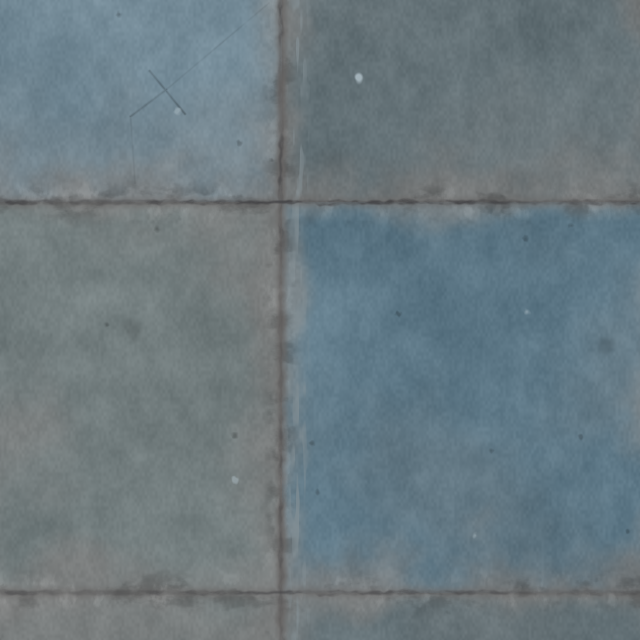
Reproduce this texture procedurally as a Shadertoy shader.

```glsl
// Worn blue and grey stone floor tiles with dirty joints, scratches and paint specks.
const float PITCH = 0.61;                   // tile size, joint to joint
const vec2 JOINT_CROSS = vec2(0.44, 0.074); // a crossing of two joints
const vec3 BLUE = vec3(0.365, 0.468, 0.526);
const vec3 GREY = vec3(0.395, 0.448, 0.468);
const vec3 DIRT = vec3(0.487, 0.490, 0.488);
const vec3 CHALK = vec3(0.52, 0.565, 0.585);
const vec3 JOINT_BROWN = vec3(0.405, 0.395, 0.390);
const vec3 JOINT_DARK = vec3(0.26, 0.26, 0.27);
const vec3 PAINT = vec3(0.68, 0.74, 0.77);

float hash(vec2 p) {
    vec3 q = fract(p.xyx * 0.1031);
    q += dot(q, q.yzx + 33.33);
    return fract((q.x + q.y) * q.z);
}

float noise(vec2 p) {
    vec2 i = floor(p), f = fract(p);
    f = f * f * (3.0 - 2.0 * f);
    return mix(mix(hash(i), hash(i + vec2(1, 0)), f.x),
               mix(hash(i + vec2(0, 1)), hash(i + vec2(1, 1)), f.x), f.y);
}

float fbm(vec2 p) {
    float sum = 0.0, amp = 0.5;
    for (int i = 0; i < 5; i++) {
        sum += amp * noise(p);
        p = mat2(1.6, 1.2, -1.2, 1.6) * p + 7.3;
        amp *= 0.5;
    }
    return sum / 0.97;
}

float segment(vec2 p, vec2 a, vec2 b) {
    vec2 d = b - a;
    return length(p - a - d * clamp(dot(p - a, d) / dot(d, d), 0.0, 1.0));
}

// Soft line of a given half width
float stroke(float dist, float halfWidth, float soft) {
    return 1.0 - smoothstep(halfWidth - soft, halfWidth + soft, abs(dist));
}

// Sparse round spots, at most one in each cell of a jittered grid
float spots(vec2 p, float density, float chance, float radius, float soft, float seed) {
    vec2 cell = floor(p * density), key = cell + seed;
    vec2 centre = (cell + 0.2 + 0.6 * vec2(hash(key + 3.1), hash(key + 8.7))) / density;
    float wobble = 0.8 * radius * (noise(p / radius) - 0.5);
    float size = radius * mix(0.5, 1.0, hash(key + 5.9));
    return step(hash(key), chance) * stroke(length(p - centre) + wobble, size, soft);
}

// One for grey tiles, zero for blue; the lowest row is all grey
float greyness(vec2 id) {
    return max(mod(id.x + id.y, 2.0), step(id.y, -0.5));
}

// Stone colour: every other column is paler, with warm stains
vec3 tileColour(vec2 id, vec2 p) {
    float grey = greyness(id), pale = mod(id.x, 2.0);
    vec3 lift = mix(vec3(0.085, 0.070, 0.062), vec3(0.045, 0.034, 0.018), grey);
    float stain = smoothstep(0.42, 0.72, fbm(p * 4.0 + 11.0 + id * 3.0));
    return mix(mix(BLUE, GREY, grey) + pale * lift, DIRT, stain * mix(0.2, 0.65, grey * pale));
}

// Dirt rim: widest along the lower edge, thinnest along the upper one
float edgeDirt(vec2 local, vec2 p) {
    float side = min(local.x, (PITCH - local.x) / 1.4);
    float ends = min(local.y / 1.9, (PITCH - local.y) / 0.8);
    return 1.0 - smoothstep(0.0, 0.06, min(side, ends) + 0.1 * (fbm(p * 9.0) - 0.5));
}

// Fine scratches cut across one tile
float scratches(vec2 p, float soft) {
    vec2 elbow = vec2(0.204, 0.818), crossing = vec2(0.26, 0.86);
    float d = min(segment(p, elbow, crossing), segment(p, vec2(0.234, 0.889), vec2(0.289, 0.822)));
    float faint = min(segment(p, crossing, vec2(0.42, 0.995)), segment(p, elbow, vec2(0.211, 0.714)));
    return max(stroke(d, 0.0015, soft), 0.4 * stroke(faint, 0.0012, soft)) * (0.3 + 0.7 * noise(p * 60.0));
}

// Dark joint core, ragged and broken along its length
float brokenCore(float dist, float along, float halfWidth) {
    float dashes = smoothstep(0.25, 0.75, fbm(vec2(along * 50.0, dist * 130.0)));
    float fade = smoothstep(0.15, 0.65, noise(vec2(along * 7.0, 4.0)));
    float width = halfWidth * mix(0.5, 1.5, noise(vec2(along * 110.0, 2.0)));
    return (0.3 + 0.7 * dashes) * (0.45 + 0.55 * fade) * stroke(dist, width, 0.0025);
}

void mainImage(out vec4 fragColor, in vec2 fragCoord) {
    vec2 uv = fragCoord / iResolution.xy;
    float soft = max(1.0 / iResolution.y, 0.002);

    // Tile grid
    vec2 grid = (uv - JOINT_CROSS) / PITCH;
    vec2 id = floor(grid), local = fract(grid) * PITCH;
    vec2 joint = (fract(grid + 0.5) - 0.5) * PITCH;
    joint += 0.003 * (vec2(noise(uv.yy * 60.0), noise(uv.xx * 60.0 + 9.0)) - 0.5);

    // Stone, rim dirt, cloudy tone and fine grain
    vec3 rim = mix(mix(CHALK, DIRT, 0.5), DIRT, max(greyness(id), smoothstep(0.16, 0.03, local.y)));
    vec3 col = mix(tileColour(id, uv), rim, 0.8 * edgeDirt(local, uv));
    col += 0.10 * (fbm(uv * 6.0 + 21.0) - 0.5) + 0.08 * (fbm(uv * vec2(38.0, 28.0)) - 0.5);
    col += 0.035 * (noise(uv * vec2(250.0, 170.0)) - 0.5);

    // Grime smudges and pale chips gathered near the joints
    float nearJoint = stroke(min(abs(joint.x) * 1.3, abs(joint.y)), 0.025, 0.025);
    col *= 1.0 - 0.22 * nearJoint * smoothstep(0.52, 0.75, fbm(uv * vec2(22.0, 34.0) + 60.0));
    col += 0.06 * nearJoint * smoothstep(0.58, 0.75, fbm(uv * vec2(45.0, 30.0) + 80.0));
    float chips = smoothstep(0.55, 0.8, noise(uv * vec2(170.0, 28.0)));
    col = mix(col, CHALK, (0.1 + 0.6 * chips) * stroke(local.x - 0.026, 0.012, 0.014));

    // Joints: a soft brown band with a broken dark core
    float band = max(stroke(joint.x, 0.007, 0.006), 0.6 * stroke(joint.y, 0.007, 0.007));
    col = mix(col, JOINT_BROWN, (0.4 + 0.7 * fbm(uv * 30.0)) * band);
    col = mix(col, JOINT_DARK, 0.65 * brokenCore(joint.x + 0.001, uv.y + 3.0, 0.0028));
    col = mix(col, JOINT_DARK, mix(0.6, 0.9, step(0.4, uv.y)) * brokenCore(joint.y, uv.x, 0.0030));

    // Scratches, smudges, dark flecks and paint specks
    col *= 1.0 - 0.28 * scratches(uv, soft);
    col *= 1.0 - 0.10 * spots(uv, 7.0, 0.15, 0.015, 0.008, 17.0);
    col *= 1.0 - 0.20 * spots(uv, 15.0, 0.05, 0.004, 0.003, 31.0);
    col = mix(col, PAINT, 0.85 * spots(uv, 3.0, 0.16, 0.012, 0.003, 53.0));
    col = mix(col, PAINT, 0.5 * spots(uv, 9.0, 0.04, 0.005, 0.003, 71.0));
    fragColor = vec4(clamp(col, 0.0, 1.0), 1.0);
}
```
